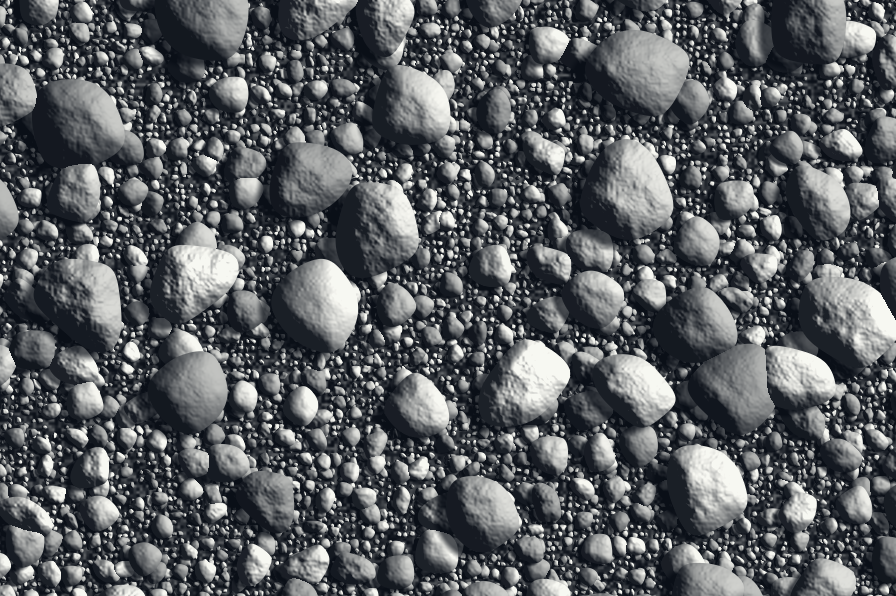
This texture is drawn by a Shadertoy shader. Its source:

```glsl
// Low sun raking across rounded grey pebbles scattered over dark grit.

const vec3 SUN = vec3(0.72, 0.42, 0.55);         // direction towards the sun
const vec3 SHADE_TINT = vec3(0.0, 0.02, 0.055);  // cool cast in the darks
const vec3 LIGHT_TINT = vec3(0.0, 0.0, -0.025);  // warm cast in the lights
const float AMBIENT = 0.10;
const float SUN_POWER = 0.92;
const float DOME = 1.9;           // steepness of a stone at its rim
const float SHADOW_REACH = 0.42;  // shadow length in stone radii
const float SHADOW_TONE = 0.28;
const float ROUGHNESS = 0.75;
const int FACETS = 7;
const float TAU = 6.2831853;

// Integer hash: three random values in 0..1
vec3 hash3(vec2 cell, int seed) {
    uvec3 v = uvec3(ivec3(ivec2(cell) + 4096, seed));
    v = v * 1664525u + 1013904223u;
    v.x += v.y * v.z; v.y += v.z * v.x; v.z += v.x * v.y;
    v ^= v >> 16u;
    v.x += v.y * v.z; v.y += v.z * v.x; v.z += v.x * v.y;
    return vec3(v >> 8u) / 16777216.0;
}

float valueNoise(vec2 p) {
    vec2 i = floor(p), f = fract(p);
    f = f * f * (3.0 - 2.0 * f);
    float bottom = mix(hash3(i, 1).x, hash3(i + vec2(1, 0), 1).x, f.x);
    float top = mix(hash3(i + vec2(0, 1), 1).x, hash3(i + vec2(1, 1), 1).x, f.x);
    return mix(bottom, top, f.y);
}

// Slope of the noise relief at one frequency
vec2 relief(vec2 p, float frequency) {
    vec2 q = p * frequency, e = vec2(0.3, 0.0);
    return vec2(valueNoise(q + e) - valueNoise(q - e),
                valueNoise(q + e.yx) - valueNoise(q - e.yx));
}

// Rounded polygon: x = 0 at centre and 1 at rim, yz = its gradient
vec3 stoneShape(vec2 q, vec2 axes, float variety) {
    float sum = 0.0;
    vec2 slope = vec2(0.0);
    for (int i = 0; i < FACETS; i++) {
        float jitter = fract(variety * 37.0 + float(i) * 0.618);
        float angle = (float(i) + 0.6 * jitter) * TAU / float(FACETS);
        vec2 d = vec2(cos(angle), sin(angle));
        float reach = length(d * axes) * mix(0.85, 1.15, fract(jitter * 5.3));
        float t = max(dot(q, d) / reach, 0.0);
        float t2 = t * t, t5 = t2 * t2 * t;
        sum += t5 * t;
        slope += t5 * d / reach;
    }
    float f = pow(max(sum, 1e-9), 1.0 / 6.0);
    return vec3(f, slope / pow(f, 5.0));
}

// Lays one size of stone, with its shadows, over the tone below
float layStones(float below, vec2 p, float cell, float density, vec2 bump, int seed) {
    float pixel = 1.0 / iResolution.y;
    vec2 home = floor(p / cell);
    float nearest = 10.0, shade = 0.0, cover = 0.0, tone = 0.0;
    for (int y = -1; y <= 1; y++)
    for (int x = -1; x <= 1; x++) {
        vec2 id = home + vec2(x, y);
        vec3 place = hash3(id, seed), look = hash3(id, seed + 50);
        if (place.z > density) continue;
        float radius = cell * mix(0.27, 0.46, look.x);
        vec2 q = (p - (id + 0.5 + 0.55 * (place.xy - 0.5)) * cell) / radius;
        if (dot(q, q) > 6.0) continue;

        float turn = TAU * look.y;
        mat2 spin = mat2(cos(turn), sin(turn), -sin(turn), cos(turn));
        float stretch = mix(1.0, 1.4, look.z * look.z);
        vec2 axes = vec2(stretch, 1.0 / stretch);
        vec3 shape = stoneShape(q * spin, axes, look.x);
        vec2 sunward = (q + SUN.xy * SHADOW_REACH) * spin;
        shade = max(shade, smoothstep(1.12, 0.85, stoneShape(sunward, axes, look.x).x));

        if (shape.x < nearest) {
            nearest = shape.x;
            vec2 slope = spin * shape.yz;
            float edge = (shape.x - 1.0) * radius / max(length(slope), 0.1);
            cover = clamp(0.5 - edge / pixel, 0.0, 1.0);
            vec2 tilt = 0.45 * (place.yx - 0.5);
            vec2 lean = slope * DOME * shape.x * shape.x + tilt;
            lean -= bump * mix(0.4, 1.2, look.z);
            float sun = max(dot(normalize(vec3(lean, 1.0)), normalize(SUN)), 0.0);
            float albedo = mix(0.68, 1.12, fract(place.z * 61.0));
            tone = albedo * (AMBIENT + SUN_POWER * sun);
        }
    }
    below *= mix(1.0, SHADOW_TONE, shade);
    return mix(below, tone, cover);
}

void mainImage(out vec4 fragColor, in vec2 fragCoord) {
    vec2 p = fragCoord / iResolution.y;

    // Dents, ripples and grain on the stone faces
    vec2 bump = relief(p, 26.0) + 0.9 * relief(p + 3.7, 75.0) + 0.8 * relief(p + 8.1, 210.0);
    bump *= ROUGHNESS;

    // Dark sand, then stones from grit up to cobbles
    float tone = 0.04 + 0.34 * pow(valueNoise(p * 190.0), 1.6);
    tone = layStones(tone, p, 0.012, 0.75, bump, 11);
    tone = layStones(tone, p + 0.31, 0.024, 0.60, bump, 12);
    tone = layStones(tone, p + 0.57, 0.045, 0.62, bump, 13);
    tone = layStones(tone, p + 0.83, 0.085, 0.50, bump, 14);
    tone = layStones(tone, p + 0.12, 0.175, 0.58, bump, 15);

    tone = clamp(tone, 0.04, 0.97);
    fragColor = vec4(tone + mix(SHADE_TINT, LIGHT_TINT, tone), 1.0);
}
```
